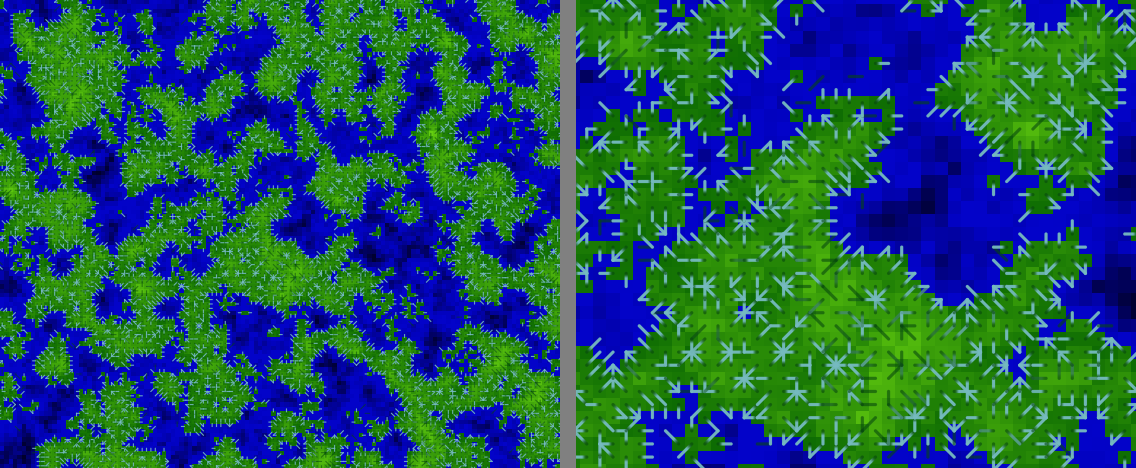
Left: the whole. Right: its middle third, enlarged.
A WebGL 2 fragment shader for this pattern:

```glsl
#version 300 es
precision highp float;
// Grid terrain of green islands in a blue sea, with drainage strokes running downhill.

uniform vec2 u_resolution;
out vec4 fragColor;

float hash(vec2 p) {
  return fract(sin(dot(p, vec2(127.1, 311.7))) * 43758.5453);
}

float valueNoise(vec2 p) {
  vec2 i = floor(p), f = fract(p);
  f = f * f * (3.0 - 2.0 * f);
  return mix(mix(hash(i), hash(i + vec2(1, 0)), f.x),
             mix(hash(i + vec2(0, 1)), hash(i + vec2(1, 1)), f.x), f.y);
}

// Terrain height of one grid cell relative to sea level, rough from cell to cell
float terrainHeight(vec2 cell) {
  vec2 p = mat2(0.8, 0.6, -0.6, 0.8) * cell / 6.2 + 3.7;
  float height = 0.0, amplitude = 0.33;
  for (int octave = 0; octave < 3; octave++) {
    height += amplitude * (valueNoise(p) - 0.5);
    p = mat2(1.6, 1.2, -1.2, 1.6) * p + 17.3;
    amplitude *= 0.6;
  }
  return height + 0.085 * (hash(cell + 0.37) - 0.5);
}

vec3 terrainColor(float height) {
  vec3 land = mix(vec3(0.05, 0.42, 0.01), vec3(0.45, 0.87, 0.07),
                  clamp(height / 0.36, 0.0, 1.0));
  vec3 sea = mix(vec3(0.01, 0.01, 0.79), vec3(0.0, 0.0, 0.1),
                 smoothstep(0.02, 0.33, -height));
  return height > 0.0 ? land : sea;
}

void main() {
  float cellsPerUnit = 107.0;
  vec2 p = gl_FragCoord.xy / u_resolution.y * cellsPerUnit;
  float pixel = cellsPerUnit / u_resolution.y;
  vec2 cell = floor(p), local = fract(p) - 0.5;

  // Heights of the surrounding 5 by 5 cells
  float heights[25];
  for (int k = 0; k < 25; k++) {
    heights[k] = terrainHeight(cell + vec2(k % 5 - 2, k / 5 - 2));
  }
  vec3 color = terrainColor(heights[12]);

  // Strokes of the 3 by 3 cells that can reach this point
  for (int n = 0; n < 9; n++) {
    ivec2 source = ivec2(n % 3 - 1, n / 3 - 1);
    int center = 12 + source.x + 5 * source.y;
    float height = heights[center];
    if (height < -0.004) continue;

    // Steepest descent among the eight neighbours
    float steepest = 0.0;
    vec2 flow = vec2(0.0);
    for (int m = 0; m < 9; m++) {
      ivec2 offset = ivec2(m % 3 - 1, m / 3 - 1);
      if (m == 4) continue;
      float drop = (height - heights[center + offset.x + 5 * offset.y])
                   / length(vec2(offset));
      if (drop > steepest) {
        steepest = drop;
        flow = vec2(offset);
      }
    }
    if (steepest <= 0.0) continue;

    // Segment from the cell centre to the lower neighbour
    vec2 toPoint = local - vec2(source);
    float along = clamp(dot(toPoint, flow) / dot(flow, flow), 0.0, 1.0);
    float dist = length(toPoint - flow * along);
    float stroke = 1.0 - smoothstep(0.12 - 0.7 * pixel, 0.12 + 0.7 * pixel, dist);

    // Pale water near the coast, dark furrows on high ground
    float paleness = smoothstep(0.0, 0.4, along)
                   * (1.0 - smoothstep(0.13, 0.2, height)) * step(0.0, height);
    vec3 strokeColor = mix(vec3(0.02, 0.28, 0.05), vec3(0.46, 0.73, 0.75), paleness);
    color = mix(color, strokeColor, stroke * mix(0.6, 0.95, paleness));
  }

  fragColor = vec4(color, 1.0);
}
```
